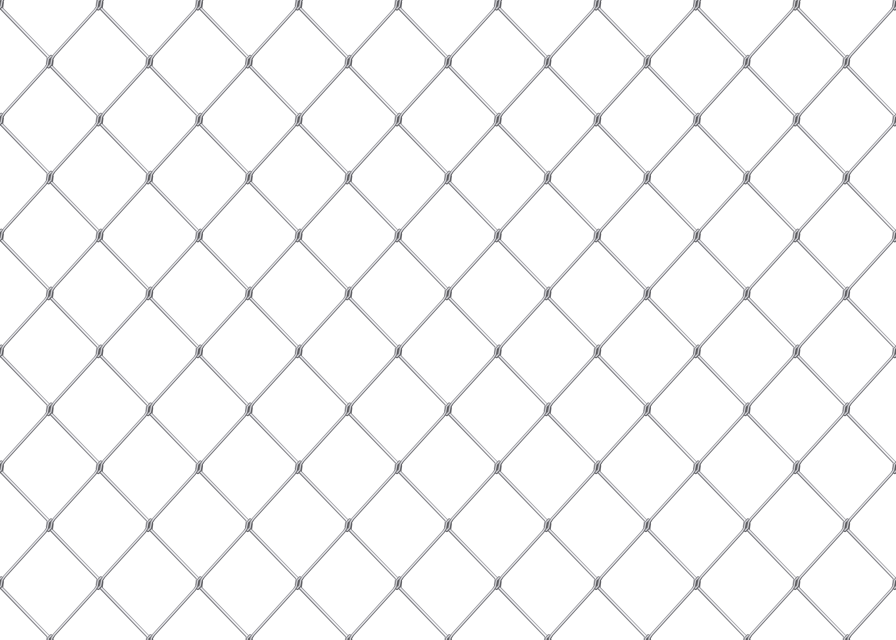
A Shadertoy shader for this pattern:

```glsl
const float RISE = 1.164; // knot row spacing, in half columns

// Vector from the closest point of segment ab to p
vec2 toSegment(vec2 p, vec2 a, vec2 b) {
    vec2 ap = p - a, ab = b - a;
    return ap - ab * clamp(dot(ap, ab) / dot(ab, ab), 0.0, 1.0);
}

vec2 shorter(vec2 a, vec2 b) {
    return dot(a, a) < dot(b, b) ? a : b;
}

// Falling wire, tucked behind the knot
vec2 fallingWire(vec2 p) {
    vec2 o = toSegment(p, vec2(0.025, 0.105), vec2(0.045, 0.03));
    o = shorter(o, toSegment(p, vec2(0.045, 0.03), vec2(0.03, -0.095)));
    return shorter(o, toSegment(p, vec2(0.03, -0.095), vec2(0.97, 0.095 - RISE)));
}

// Rising wire, hooked over the front of the knot
vec2 risingWire(vec2 p) {
    vec2 o = toSegment(p, vec2(-0.91, 0.13 - RISE), vec2(-0.09, -0.13));
    o = shorter(o, toSegment(p, vec2(-0.09, -0.13), vec2(-0.045, -0.06)));
    o = shorter(o, toSegment(p, vec2(-0.045, -0.06), vec2(-0.025, 0.055)));
    return shorter(o, toSegment(p, vec2(-0.025, 0.055), vec2(0.025, 0.105)));
}

// Round steel: dark rims around a bright core, lit from above
vec3 paintWire(vec3 base, vec2 offset, float radius, float glow, float blur) {
    float side = length(offset) * sign(offset.y) / radius;
    float core = 1.0 - smoothstep(0.15, 0.7, abs(side - 0.08));
    float rim = side > 0.0 ? 0.56 : 0.44;
    vec3 steel = vec3(mix(rim, 0.93, core) + glow) + vec3(-0.006, -0.006, 0.012);
    float cover = 1.0 - smoothstep(-blur, blur, length(offset) - radius);
    return mix(base, clamp(steel, 0.0, 1.0), cover);
}

vec3 fence(vec2 p, float blur) {
    // Nearest knot of the two interleaved grids
    vec2 period = vec2(2.0, 2.0 * RISE);
    vec2 a = p - period * round(p / period);
    vec2 b = p - 0.5 * period;
    b -= period * round(b / period);
    float reachA = abs(a.x) + abs(a.y) / RISE;
    float reachB = abs(b.x) + abs(b.y) / RISE;
    vec2 q = reachA < reachB ? a : b;

    vec3 color = vec3(1.0);

    // The upper bend is the lower one turned by half a circle
    for (float turn = 1.0; turn >= -1.0; turn -= 2.0) {
        float along = 0.5 - 0.5 * turn * (1.0 - length(q) / 0.767);
        color = paintWire(color, turn * fallingWire(turn * q), 0.034, 0.1 * along, blur);
    }

    // Shadow inside the knot
    vec2 lens = vec2(q.x - 0.3 * q.y, q.y) / vec2(0.035, 0.1);
    color *= 1.0 - 0.6 * (1.0 - smoothstep(0.5, 1.1, length(lens)));

    for (float turn = 1.0; turn >= -1.0; turn -= 2.0) {
        float shade = -0.1 * (1.0 - smoothstep(0.06, 0.18, length(q)));
        color = paintWire(color, turn * risingWire(turn * q), 0.029, shade, blur);
    }
    return color;
}

void mainImage(out vec4 fragColor, in vec2 fragCoord) {
    float pixel = 18.0 / iResolution.x;
    vec3 sum = vec3(0.0);

    // Average nine samples for the fine wire
    for (int i = 0; i < 9; i++) {
        vec2 jitter = (vec2(i % 3, i / 3) - 1.0) / 3.0;
        vec2 p = (fragCoord + jitter - vec2(0.0, iResolution.y)) * pixel;
        sum += fence(p + vec2(0.0, 0.075), pixel / 4.0);
    }
    fragColor = vec4(sum / 9.0, 1.0);
}
```
